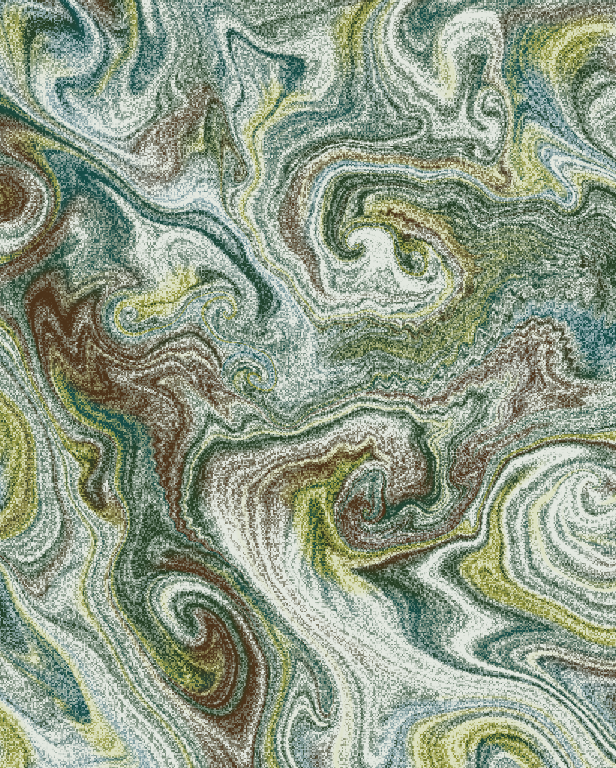
A Shadertoy shader for this pattern:

```glsl
// Marbled paint: long combed streaks of green, white, olive, teal and brown.
// Points are carried back along a swirling, divergence-free flow, then coloured
// by stretched gradient noise; a fine speckle breaks up the tones.

vec2 hash2(vec2 p) {
    vec3 a = fract(p.xyx * vec3(0.1031, 0.1030, 0.0973));
    a += dot(a, a.yzx + 33.33);
    return fract((a.xx + a.yz) * a.zy);
}

float gradientNoise(vec2 p) {
    vec2 i = floor(p), f = p - i;
    vec2 u = f * f * f * (f * (f * 6.0 - 15.0) + 10.0);
    vec2 o = vec2(1, 0);
    float a = dot(hash2(i) * 2.0 - 1.0, f);
    float b = dot(hash2(i + o.xy) * 2.0 - 1.0, f - o.xy);
    float c = dot(hash2(i + o.yx) * 2.0 - 1.0, f - o.yx);
    float d = dot(hash2(i + o.xx) * 2.0 - 1.0, f - o.xx);
    return mix(mix(a, b, u.x), mix(c, d, u.x), u.y);
}

// Stream function: calm at the top, choppy around the centre
float stream(vec2 p) {
    vec2 c = p - vec2(0.48, 0.53);
    float large = 0.38 * gradientNoise(p * 2.4 + 3.7) + 0.11 * gradientNoise(p * 5.5 + 19.0);
    float small = 0.035 * gradientNoise(p * 15.0 + 41.0) * exp(-14.0 * dot(c, c));
    return large * mix(1.0, 0.4, smoothstep(0.5, 0.9, p.y)) + small;
}

vec2 carryBack(vec2 p) {
    const float e = 0.002;
    for (int i = 0; i < 20; i++) {
        float s = stream(p);
        vec2 slope = vec2(stream(p + vec2(e, 0)) - s, stream(p + vec2(0, e)) - s) / e;
        p += 0.027 * vec2(slope.y, -slope.x);
    }
    return p;
}

// Combed lines at several widths; those too thin to resolve fade out
float streaks(vec2 v) {
    float footprint = fwidth(v.x) + 0.1 * fwidth(v.y);
    float sum = 0.0, power = 0.02, freq = 9.0;
    for (int i = 0; i < 5; i++) {
        float w = 1.0 - smoothstep(0.2, 0.7, freq * footprint);
        sum += w * gradientNoise(vec2(v.x * freq, v.y * freq * 0.1 + float(i) * 7.3));
        power += w * w;
        freq *= 2.1;
    }
    return sum / sqrt(power);
}

float segment(vec2 p, vec2 a, vec2 b) {
    vec2 d = b - a;
    return length(p - a - d * clamp(dot(p - a, d) / dot(d, d), 0.0, 1.0));
}

void mainImage(out vec4 fragColor, in vec2 fragCoord) {
    vec2 p = fragCoord / iResolution.y;
    vec2 q = carryBack(p);
    vec2 m = mix(p, q, 0.2);

    // Comb lines: a bowl on the left, steep falling lines on the right
    float comb = q.y + 1.3 * q.x - 0.8 * smoothstep(0.22, 0.5, q.x)
               + 1.2 * max(q.x - 0.45, 0.0);
    float lines = streaks(vec2(comb, q.x - 0.5 * q.y));

    // Broad regions: a dark trough, its side arm and a pale tongue
    float trough = min(segment(m, vec2(0.0, 0.82), vec2(0.1, 0.52)),
                   min(segment(m, vec2(0.1, 0.52), vec2(0.31, 0.31)),
                       segment(m, vec2(0.31, 0.31), vec2(0.27, 0.0))));
    trough = min(trough, segment(m, vec2(0.31, 0.32), vec2(0.56, 0.33)));
    float dark = exp(-trough * trough * 380.0);
    float tongue = segment(m, vec2(0.08, 0.88), vec2(0.33, 0.62));
    float pool = exp(-tongue * tongue * 600.0);

    // Dye patches
    float olive = smoothstep(0.06, 0.32, gradientNoise(q * vec2(9.0, 6.0) + 7.0) + 0.3 * lines);
    float blue = smoothstep(0.0, 0.35, gradientNoise(q * 5.0 + 23.0) - 0.3 * lines);
    float teal = smoothstep(-0.1, 0.25, gradientNoise(q * 6.0 + 51.0));
    float brown = smoothstep(0.1, 0.4, gradientNoise(q * 7.0 + 67.0) + 0.45 * dark);
    blue = max(blue, pool);
    olive *= 1.0 - 0.8 * pool;

    // Tone with speckle about one part in 512 of the height
    float speckle = hash2(floor(p * 512.0) + 11.0).x - 0.5;
    float tone = 0.58 + 1.05 * lines + 0.3 * gradientNoise(q * 4.0 + 83.0)
               - 0.3 * dark + 0.14 * pool + 0.55 * speckle;

    vec3 deep = mix(vec3(0.15, 0.25, 0.14), vec3(0.08, 0.30, 0.28), teal);
    deep = mix(deep, vec3(0.30, 0.20, 0.10), brown);
    vec3 middle = mix(vec3(0.48, 0.56, 0.49), vec3(0.55, 0.66, 0.68), blue);
    middle = mix(middle, vec3(0.60, 0.60, 0.20), 0.85 * olive);
    middle = mix(middle, vec3(0.48, 0.42, 0.34), 0.6 * brown);
    vec3 pale = mix(vec3(0.89, 0.91, 0.88), vec3(0.84, 0.86, 0.66), 0.6 * olive);

    vec3 color = mix(deep, middle, smoothstep(0.05, 0.55, tone));
    color = mix(color, pale, smoothstep(0.45, 0.95, tone));
    fragColor = vec4(color, 1.0);
}
```
